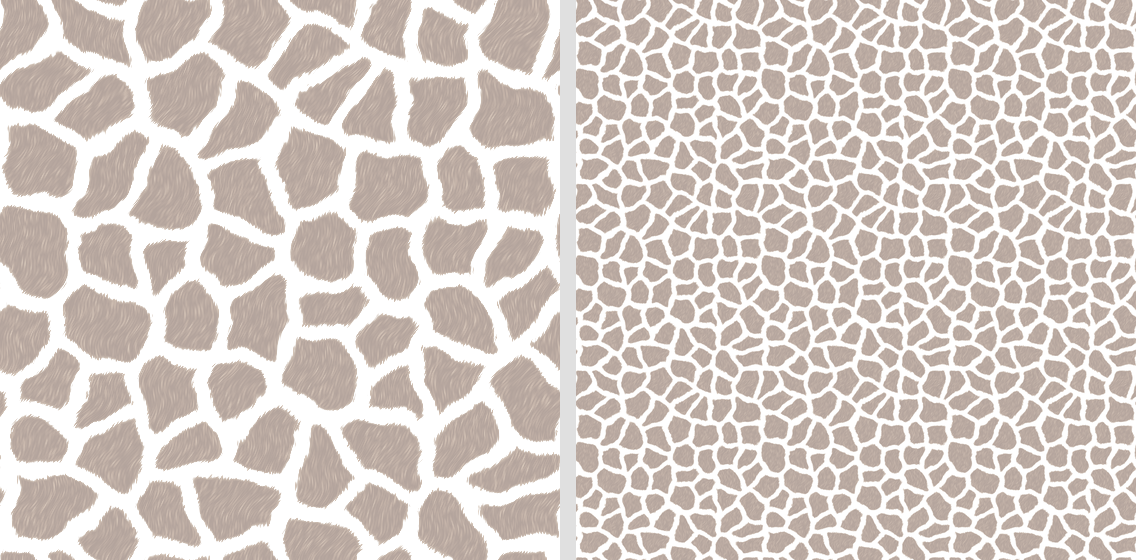
Left, the tile; right, the same tile 3 across and 3 down.
This pattern is drawn by a three.js fragment shader. Its source:

```glsl
// Giraffe hide: warm taupe patches with ragged edges on white, covered in short slanted hairs.
// Patches are wrapped Voronoi cells inset by a constant gap; the fur is drawn in
// coordinates local to each cell, so everything tiles without a seam.

#define GRID 8.0          // cells per side, whole number
#define JITTER 0.76       // irregularity of the cells
#define GAP 0.102         // half width of the white gap, in cells
#define ROUNDING 32.0     // higher gives sharper corners
#define RAGGED 0.065      // depth of the edge bumps, in cells
#define EDGE_SOFT 0.011   // edge smoothing, in cells
#define HAIR_SCALE vec2(25.0, 4.2)
#define HAIR_LEAN 0.36    // mean lean from vertical, radians
#define SHADE vec3(0.700, 0.640, 0.612)
#define COAT vec3(0.772, 0.703, 0.660)
#define LIGHT vec3(0.870, 0.815, 0.760)
#define RIM vec3(0.900, 0.845, 0.775)

varying vec2 vUv;

float hash(vec2 p) {
  vec3 h = fract(vec3(p.xyx) * 0.1031);
  h += dot(h, h.yzx + 33.33);
  return fract((h.x + h.y) * h.z);
}

float valueNoise(vec2 p) {
  vec2 i = floor(p), f = fract(p);
  f = f * f * (3.0 - 2.0 * f);
  return mix(mix(hash(i), hash(i + vec2(1.0, 0.0)), f.x),
             mix(hash(i + vec2(0.0, 1.0)), hash(i + 1.0), f.x), f.y);
}

// Jittered cell centre; the cell index wraps around the canvas.
vec2 cellCentre(vec2 cell) {
  vec2 id = mod(cell, GRID);
  vec2 offset = vec2(hash(id + 3.7), hash(id + 41.3)) - 0.5;
  return cell + 0.5 + JITTER * offset;
}

// Whole-number frequencies keep this gentle bend periodic.
vec2 bend(vec2 uv) {
  vec2 a = 6.2831853 * uv;
  return 0.06 * vec2(sin(5.0 * a.y + 2.0 * a.x), sin(6.0 * a.x - 3.0 * a.y + 1.3))
       + 0.025 * vec2(sin(13.0 * a.y + 1.0), sin(12.0 * a.x + 4.0 * a.y));
}

vec2 rotate(vec2 p, float angle) {
  float c = cos(angle), s = sin(angle);
  return vec2(c * p.x - s * p.y, s * p.x + c * p.y);
}

// Staggered columns of tapered hairs, each with a random brightness.
float hairs(vec2 p) {
  float column = floor(p.x);
  float along = p.y + 7.0 * hash(vec2(column, 5.0));
  float t = fract(along);
  float taper = 4.0 * t * (1.0 - t);
  float profile = 1.0 - smoothstep(0.1, 0.5, abs(fract(p.x) - 0.5));
  return hash(vec2(column, floor(along))) * taper * profile;
}

void main() {
  vec2 p = vUv * GRID + bend(vUv);
  vec2 home = floor(p);

  // Nearest cell centre.
  vec2 nearest = vec2(8.0), owner = home;
  for (int y = -1; y <= 1; y++) {
    for (int x = -1; x <= 1; x++) {
      vec2 cell = home + vec2(float(x), float(y));
      vec2 r = cellCentre(cell) - p;
      if (dot(r, r) < dot(nearest, nearest)) {
        nearest = r;
        owner = cell;
      }
    }
  }

  // Smooth minimum of the distances to the borders rounds the corners.
  float sum = 0.0;
  for (int y = -2; y <= 2; y++) {
    for (int x = -2; x <= 2; x++) {
      vec2 r = cellCentre(owner + vec2(float(x), float(y))) - p;
      vec2 across = r - nearest;
      if (dot(across, across) > 0.0001) {
        sum += exp(-ROUNDING * dot(0.5 * (r + nearest), normalize(across)));
      }
    }
  }
  float border = -log(sum) / ROUNDING;

  // Fur in cell coordinates, with its own lean and seed per patch.
  vec2 id = mod(owner, GRID);
  vec2 local = -nearest;
  vec2 seed = 9.0 * id + 20.0;
  vec2 q = rotate(local, HAIR_LEAN + 0.4 * (hash(id + 17.0) - 0.5));
  float hairA = hairs(q * HAIR_SCALE + seed);
  float hairB = hairs(rotate(q, 0.13) * HAIR_SCALE * 1.2 + seed + 31.4);
  float hairC = hairs(rotate(q, -0.15) * HAIR_SCALE * 0.85 + seed + 67.8);
  float fur = hairA + hairB + hairC;

  // Ragged outline: broad bumps, small bumps and hair tips.
  float bumps = 0.45 * valueNoise(local * 4.5 + seed)
              + 0.55 * valueNoise(local * 10.0 + seed + 50.0) - 0.5;
  float inside = border - GAP + RAGGED * bumps + 0.025 * (fur - 0.6);

  vec3 coat = mix(SHADE, COAT, clamp(0.62 * fur, 0.0, 1.0));
  coat = mix(coat, LIGHT, 0.6 * (pow(hairA, 4.0) + 0.6 * pow(hairC, 4.0)));
  float rim = 1.0 - smoothstep(0.0, 0.035, inside);
  coat = mix(coat, RIM, 0.45 * rim);

  float patchMask = smoothstep(-EDGE_SOFT, EDGE_SOFT, inside);
  gl_FragColor = vec4(mix(vec3(1.0), coat, patchMask), 1.0);
}
```
